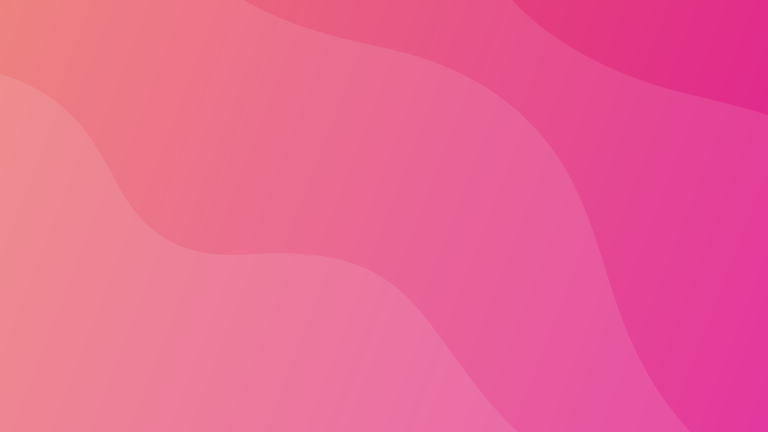
A Shadertoy shader for this background:

```glsl
// Layered translucent waves over a diagonal coral-to-magenta gradient.
// Each wave edge is a chain of cubic Bezier arcs; everything below an edge
// receives one more thin veil of white.

#define CANVAS vec2(16.0, 9.0)
#define CORAL vec3(0.914, 0.390, 0.380)
#define MAGENTA vec3(0.878, 0.133, 0.578)
#define GRADIENT_DIR vec2(0.93, -0.36)
#define VEIL_OPACITY 0.10
#define SOLVE_STEPS 18

vec2 bezier(vec2 a, vec2 b, vec2 c, vec2 d, float t) {
    float s = 1.0 - t;
    return s * s * s * a + 3.0 * s * t * (s * b + t * c) + t * t * t * d;
}

vec2 bezierTangent(vec2 a, vec2 b, vec2 c, vec2 d, float t) {
    float s = 1.0 - t;
    return s * s * (b - a) + 2.0 * s * t * (c - b) + t * t * (d - c);
}

// Signed distance to an arc that advances in x: positive above it.
// Past its ends the arc continues along its tangent.
float arcDistance(vec2 p, vec2 a, vec2 b, vec2 c, vec2 d) {
    float low = 0.0, high = 1.0;
    for (int i = 0; i < SOLVE_STEPS; i++) {
        float middle = 0.5 * (low + high);
        if (bezier(a, b, c, d, middle).x < p.x) low = middle;
        else high = middle;
    }
    float t = 0.5 * (low + high);
    vec2 tangent = normalize(bezierTangent(a, b, c, d, t));
    return dot(p - bezier(a, b, c, d, t), vec2(-tangent.y, tangent.x));
}

// Wave in the upper right corner
float cornerWave(vec2 p) {
    vec2 joint = vec2(14.17, 7.08);
    if (p.x < joint.x)
        return arcDistance(p, vec2(10.67, 9.0), vec2(11.46, 8.13), vec2(12.75, 7.44), joint);
    return arcDistance(p, joint, vec2(14.83, 6.92), vec2(15.42, 6.79), vec2(16.0, 6.60));
}

// Long wave from the top edge down to the lower right
float middleWave(vec2 p) {
    vec2 shoulder = vec2(8.02, 8.0), flank = vec2(11.98, 5.10);
    if (p.x < shoulder.x)
        return arcDistance(p, vec2(5.08, 9.0), vec2(6.04, 8.44), vec2(7.04, 8.21), shoulder);
    if (p.x < flank.x)
        return arcDistance(p, shoulder, vec2(9.48, 7.69), vec2(11.10, 6.92), flank);
    return arcDistance(p, flank, vec2(12.79, 3.42), vec2(12.75, 1.81), vec2(14.38, 0.0));
}

// Front wave with a step, from the left edge to the bottom
float frontWave(vec2 p) {
    vec2 slope = vec2(2.40, 5.25), shelf = vec2(4.90, 3.69), brink = vec2(8.44, 2.85);
    if (p.x < slope.x)
        return arcDistance(p, vec2(0.0, 7.46), vec2(1.46, 7.02), vec2(1.92, 6.13), slope);
    if (p.x < shelf.x)
        return arcDistance(p, slope, vec2(2.88, 4.31), vec2(3.54, 3.67), shelf);
    if (p.x < brink.x)
        return arcDistance(p, shelf, vec2(6.15, 3.75), vec2(7.40, 3.83), brink);
    return arcDistance(p, brink, vec2(9.17, 2.15), vec2(9.79, 0.92), vec2(10.79, 0.0));
}

// Smooth coverage of the area below an edge
float below(float edgeDistance, float pixel) {
    return clamp(0.5 - edgeDistance / pixel, 0.0, 1.0);
}

void mainImage(out vec4 fragColor, in vec2 fragCoord) {
    vec2 p = fragCoord / iResolution.xy * CANVAS;
    float pixel = CANVAS.y / iResolution.y;

    // Diagonal gradient from the top left to the bottom right corner
    vec2 topLeft = vec2(0.0, CANVAS.y);
    vec2 diagonal = vec2(CANVAS.x, -CANVAS.y);
    float blend = dot(p - topLeft, GRADIENT_DIR) / dot(diagonal, GRADIENT_DIR);
    vec3 color = mix(CORAL, MAGENTA, blend);

    // Stacked veils, back to front
    vec3 white = vec3(1.0);
    color = mix(color, white, VEIL_OPACITY * below(cornerWave(p), pixel));
    color = mix(color, white, VEIL_OPACITY * below(middleWave(p), pixel));
    color = mix(color, white, VEIL_OPACITY * below(frontWave(p), pixel));

    fragColor = vec4(color, 1.0);
}
```
